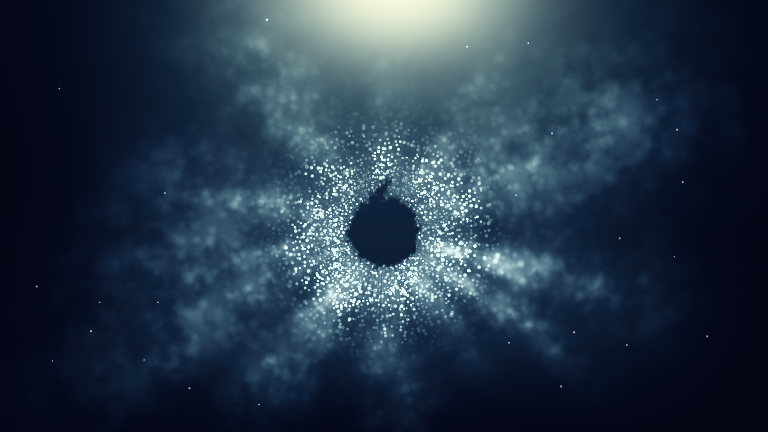
This background is drawn by a Shadertoy shader. Its source:

```glsl
// A dark eye ringed by fine bright particles, with misty rays streaming outward
// under a pale glow. One light value is summed from haze, ray lobes, log-polar
// dots and the glow, then coloured through a ramp from navy to pale cream.

const float TAU = 6.2831853;
const vec2 EYE_CENTER = vec2(0.0, -0.037);
const float EYE_RADIUS = 0.081;
const float EYE_LIGHT = 0.17;
const vec2 TONGUE_BASE = vec2(-0.032, 0.050);
const vec2 TONGUE_TIP = vec2(0.006, 0.115);
const vec2 GLOW_CENTER = vec2(0.03, 0.54);
const vec2 GLOW_CORE = vec2(0.25, 0.16);
const vec2 GLOW_HAZE = vec2(0.49, 0.32);
const vec3 CREAM = vec3(0.98, 0.99, 0.88);
const vec3 WARM_TINT = vec3(1.07, 1.02, 0.89);
const float MIST_GAIN = 0.60;
const float STAR_CELL = 0.12;
const float STAR_SHARE = 0.22;

const vec3 TONES[6] = vec3[6](
    vec3(0.01, 0.02, 0.08), vec3(0.06, 0.13, 0.23), vec3(0.18, 0.30, 0.39),
    vec3(0.34, 0.48, 0.55), vec3(0.57, 0.70, 0.73), vec3(0.88, 0.96, 0.95));

// Rays: angle, angular width, reach, strength
const int RAY_COUNT = 12;
const vec4 RAYS[12] = vec4[12](
    vec4(0.42, 0.27, 0.72, 0.66), vec4(-0.25, 0.15, 0.58, 0.95),
    vec4(-0.59, 0.12, 0.47, 0.85), vec4(-0.95, 0.13, 0.31, 0.90),
    vec4(-1.52, 0.24, 0.42, 0.50), vec4(-2.22, 0.20, 0.46, 0.78),
    vec4(-2.68, 0.15, 0.74, 0.50), vec4(-3.02, 0.17, 0.62, 0.60),
    vec4(2.90, 0.20, 0.52, 0.64), vec4(2.25, 0.24, 0.60, 0.50),
    vec4(1.50, 0.25, 0.36, 0.32), vec4(0.92, 0.20, 0.46, 0.46));

vec3 hash3(vec2 p) {
    vec3 q = fract(p.xyx * vec3(0.1031, 0.1030, 0.0973));
    q += dot(q, q.yxz + 33.33);
    return fract((q.xxy + q.yzz) * q.zyx);
}

float noise(vec2 p) {
    vec2 i = floor(p), f = fract(p);
    f = f * f * (3.0 - 2.0 * f);
    return mix(mix(hash3(i).x, hash3(i + vec2(1, 0)).x, f.x),
               mix(hash3(i + vec2(0, 1)).x, hash3(i + vec2(1, 1)).x, f.x), f.y);
}

float fbm(vec2 p) {
    float sum = 0.0, weight = 0.53;
    for (int i = 0; i < 4; i++) {
        sum += weight * noise(p);
        p = mat2(1.6, 1.2, -1.2, 1.6) * p + 7.3;
        weight *= 0.5;
    }
    return sum;
}

vec3 ramp(float light) {
    float x = clamp(light, 0.0, 1.0) * 5.0;
    vec3 color = TONES[0];
    for (int i = 1; i < 6; i++)
        color = mix(color, TONES[i], clamp(x - float(i - 1), 0.0, 1.0));
    return color;
}

float gauss(vec2 v) { return exp(-dot(v, v)); }

// Scattered discs in log-polar cells, so they grow with distance from the eye
float dots(vec2 c, float count, float size, float blur) {
    float r = max(length(c), 0.01);
    vec2 q = vec2(atan(c.y, c.x), log(r)) * count / TAU;
    float edge = blur + 0.4 * count / (TAU * r * iResolution.y);
    float sum = 0.0;
    for (int y = -1; y <= 1; y++)
    for (int x = -1; x <= 1; x++) {
        vec2 id = floor(q) + vec2(x, y);
        vec3 h = hash3(vec2(mod(id.x, count), id.y + 200.0) + count);
        float radius = size * (0.6 + 0.6 * h.z);
        float d = length(q - id - 0.5 - 0.8 * (h.xy - 0.5));
        float power = smoothstep(0.25, 0.75, fract(h.z * 17.0 + h.x));
        sum += power * (1.0 - smoothstep(radius - edge, radius + edge, d));
    }
    return sum;
}

float rays(float angle, float r) {
    float sum = 0.0;
    for (int i = 0; i < RAY_COUNT; i++) {
        float turn = mod(angle - RAYS[i].x + 0.5 * TAU, TAU) - 0.5 * TAU;
        sum += RAYS[i].w * gauss(vec2(turn / RAYS[i].y, pow(r / RAYS[i].z, 2.0)));
    }
    return sum;
}

float stars(vec2 p) {
    vec3 h = hash3(floor(p / STAR_CELL) + 61.0);
    float d = length(fract(p / STAR_CELL) - 0.2 - 0.6 * h.xy) * STAR_CELL;
    float radius = 0.0008 + 0.0014 * h.y;
    float shown = step(fract(h.z * 13.0), STAR_SHARE);
    return shown * (1.0 - smoothstep(radius * 0.4, radius + 0.8 / iResolution.y, d));
}

void mainImage(out vec4 fragColor, in vec2 fragCoord) {
    vec2 p = (fragCoord - 0.5 * iResolution.xy) / iResolution.y;
    vec2 c = p - EYE_CENTER;
    float r = length(c), angle = atan(c.y, c.x);
    vec2 dir = c / max(r, 0.001);

    // Misty rays broken into puffs and fine streaks
    float puffs = smoothstep(0.25, 0.75, fbm(c * 16.0 + 20.0));
    float streaks = noise(dir * 9.0 + r * 2.0 + 30.0);
    float mist = rays(angle, r) * (0.35 + 0.7 * puffs) * (0.75 + 0.5 * streaks);
    float frame = smoothstep(0.92, 0.45, abs(p.x)) * smoothstep(-0.55, -0.25, p.y);
    float light = 0.22 * exp(-2.4 * dot(c, c)) * frame;
    light += MIST_GAIN * mist * smoothstep(0.04, 0.2, r);

    // Sharp ring of particles, softening outward
    float lower = 0.85 - 0.25 * dir.y;
    float clumps = 0.4 + 0.9 * smoothstep(0.3, 0.65, fbm(c * 21.0 + 5.0));
    float combs = 0.7 + 0.6 * noise(dir * 40.0 + 70.0);
    light += 0.30 * lower * combs * gauss(vec2((r - 0.115) / 0.075, 0.0));
    light += 1.1 * lower * clumps * exp(-pow(r / 0.16, 4.0)) * dots(c, 74.0, 0.34, 0.04);
    light += 0.85 * clumps * gauss(vec2((r - 0.17) / 0.07, 0.0)) * dots(c, 136.0, 0.36, 0.05);
    float outer = smoothstep(0.12, 0.25, r);
    light += 0.28 * (mist + 0.2 * exp(-6.0 * r)) * outer * dots(c, 104.0, 0.42, 0.25);
    light += 0.16 * mist * outer * dots(c, 60.0, 0.5, 0.4);

    // Soft dark eye with a slanted tongue on top
    float eye = r - EYE_RADIUS - 0.010 * (noise(dir * 4.0 + 9.0) - 0.5);
    vec2 axis = TONGUE_TIP - TONGUE_BASE, arm = c - TONGUE_BASE;
    float along = clamp(dot(arm, axis) / dot(axis, axis), 0.0, 1.0);
    float tongue = length(arm - axis * along) - mix(0.022, 0.007, along);
    eye = min(eye, tongue) + 0.014 * (noise(c * 130.0) - 0.5);
    light = mix(EYE_LIGHT, light, smoothstep(-0.008, 0.010, eye));

    // Glow from above and scattered stars
    vec2 g = p - GLOW_CENTER;
    float core = gauss(g / GLOW_CORE), haze = gauss(g / GLOW_HAZE);
    light += 0.44 * haze + 0.32 * core;
    vec3 color = ramp(light) * mix(vec3(1), WARM_TINT, haze);
    color = mix(color, CREAM, core);
    color += 0.6 * stars(p) * smoothstep(0.2, 0.35, r);
    fragColor = vec4(clamp(color, 0.0, 1.0), 1.0);
}
```
